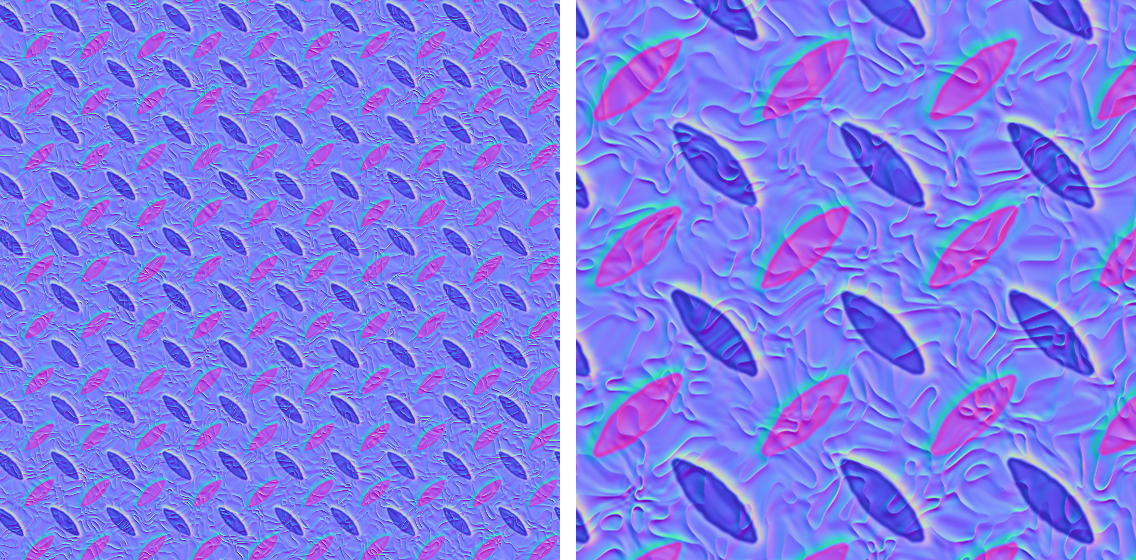
Left, the full canvas; right, a detail of the centre.
Write a WebGL 2 fragment shader that draws this texture map.

```glsl
#version 300 es
precision highp float;
// Tangent-space normal map of a worn diamond tread plate with crossed lens studs.

uniform vec2 u_resolution;
out vec4 fragColor;

// Layout, in cells (one cell holds one stud of each direction)
const float REPEATS = 10.0;
const vec2 FALLING_CENTER = vec2(0.16, 0.685);
const vec2 RISING_CENTER = vec2(0.70, 0.195);
const vec2 FALLING_AXIS = vec2(0.707, -0.707);
const vec2 RISING_AXIS = vec2(0.731, 0.682);

// Stud shape, in cells
const float HALF_LENGTH = 0.312;
const float HALF_WIDTH = 0.080;
const float ROUNDING = 0.034;
const float EDGE_SOFTNESS = 0.010;
const float EDGE_WEAR = 0.012;
const float RIM_WIDTH = 0.050;
const float BORDER_WIDTH = 0.045;

// Surface tilts (normal xy)
const vec2 PLATE_TILT = vec2(-0.03, 0.0);
const vec2 FALLING_TILT = vec2(-0.44, -0.48);
const vec2 RISING_TILT = vec2(0.50, -0.42);
const float RIM_COUNTER_TILT = 1.15;
const float RIM_OUTWARD_TILT = 0.26;

// Grain, with whole-number noise periods across the canvas
const float WARP_PERIOD = 42.0;
const float CREASE_PERIOD = 104.0;
const float FINE_PERIOD = 210.0;
const float PATCH_PERIOD = 14.0;
const float WARP_AMOUNT = 0.024;
const float FINE_WEIGHT = 0.45;
const float GRAIN_STEP = 0.0011;
const vec2 GRAIN_BUMP = vec2(0.00135, 0.00185);

float hash(vec2 p) {
    vec3 q = fract(p.xyx * 0.1031);
    q += dot(q, q.yzx + 33.33);
    return fract((q.x + q.y) * q.z);
}

// Value noise that wraps after the given number of lattice cells
float noise(vec2 p, float period) {
    vec2 i = floor(p), f = fract(p);
    f = f * f * (3.0 - 2.0 * f);
    vec2 a = mod(i, period), b = mod(i + 1.0, period);
    return mix(mix(hash(a), hash(vec2(b.x, a.y)), f.x),
               mix(hash(vec2(a.x, b.y)), hash(b), f.x), f.y);
}

// Height of the crinkled metal skin
float grainHeight(vec2 uv) {
    vec2 w = uv * WARP_PERIOD;
    vec2 warp = vec2(noise(w, WARP_PERIOD), noise(w + vec2(11.0, 7.0), WARP_PERIOD)) - 0.5;
    vec2 q = uv + WARP_AMOUNT * warp;
    float crease = 1.0 - abs(2.0 * noise(q * CREASE_PERIOD, CREASE_PERIOD) - 1.0);
    return crease * crease + FINE_WEIGHT * noise(q * FINE_PERIOD, FINE_PERIOD);
}

vec2 grainSlope(vec2 uv) {
    float h = grainHeight(uv);
    vec2 rise = vec2(grainHeight(uv + vec2(GRAIN_STEP, 0.0)),
                     grainHeight(uv + vec2(0.0, GRAIN_STEP))) - h;
    return -GRAIN_BUMP * rise / GRAIN_STEP;
}

// Signed distance to a rounded lens lying along the given axis
float lensDistance(vec2 p, vec2 axis, float halfLength) {
    vec2 q = abs(vec2(dot(p, vec2(-axis.y, axis.x)), dot(p, axis)));
    float radius = (halfLength * halfLength + HALF_WIDTH * HALF_WIDTH) / (2.0 * HALF_WIDTH);
    float offset = radius - HALF_WIDTH;
    float d = (q.y - halfLength) * offset > q.x * halfLength
        ? length(q - vec2(0.0, halfLength))
        : length(q + vec2(offset, 0.0)) - radius;
    return d - ROUNDING;
}

// Presses one family of studs into the tilt field
vec2 addStuds(vec2 base, vec2 uv, vec2 center, vec2 axis, vec2 tilt, vec2 grain, float wear) {
    vec2 g = uv * REPEATS - center + 0.5;
    vec2 p = fract(g) - 0.5;
    float variation = hash(mod(floor(g), REPEATS) + 40.0 * center) - 0.5;
    float halfLength = HALF_LENGTH * (1.0 + 0.05 * variation);
    float d = lensDistance(p, axis, halfLength);
    const float e = 0.004;
    vec2 outward = vec2(lensDistance(p + vec2(e, 0.0), axis, halfLength),
                        lensDistance(p + vec2(0.0, e), axis, halfLength)) - d;
    outward /= max(length(outward), 0.0001);
    d += EDGE_WEAR * (wear - 0.5);

    // Raised rim leans against the face, widest on its far side
    float side = dot(outward, normalize(-tilt));
    float rim = exp(-pow(max(d, 0.0) / (RIM_WIDTH * (0.85 + 0.25 * side)), 2.0));
    vec2 rimTilt = -tilt * RIM_COUNTER_TILT + outward * RIM_OUTWARD_TILT;
    vec2 result = mix(base, rimTilt + 0.6 * grain, rim * (0.86 + 0.12 * side));

    // Face steepens toward its border and is scratched in the middle
    float border = smoothstep(-BORDER_WIDTH, -0.012, d);
    vec2 face = tilt * mix(0.80, 1.30, border) * (1.0 + 0.14 * variation);
    face += grain * mix(0.95, 0.35, border);
    float soft = EDGE_SOFTNESS + 0.6 * REPEATS / u_resolution.x;
    return mix(result, face, 1.0 - smoothstep(-soft, soft, d));
}

void main() {
    vec2 uv = gl_FragCoord.xy / u_resolution;
    vec2 grain = grainSlope(uv);
    float worn = noise(uv * PATCH_PERIOD, PATCH_PERIOD);
    float chips = noise(uv * FINE_PERIOD, FINE_PERIOD);

    vec2 tilt = PLATE_TILT + grain * mix(0.65, 1.15, worn);
    tilt = addStuds(tilt, uv, FALLING_CENTER, FALLING_AXIS, FALLING_TILT, grain, chips);
    tilt = addStuds(tilt, uv, RISING_CENTER, RISING_AXIS, RISING_TILT, grain, chips);

    // Complete the unit normal and encode it as colour
    tilt /= max(1.0, length(tilt) / 0.88);
    vec3 normal = vec3(tilt, sqrt(1.0 - dot(tilt, tilt)));
    fragColor = vec4(0.5 + 0.5 * normal * vec3(1.0, 1.0, 0.97), 1.0);
}
```
